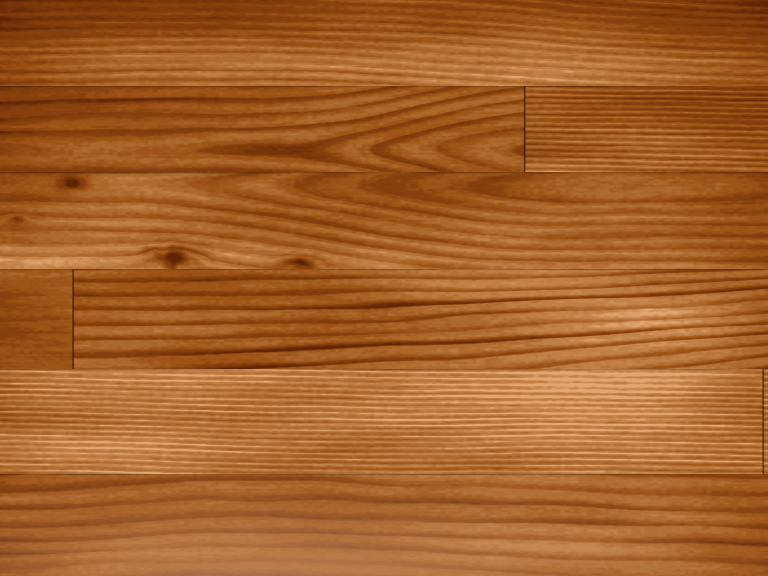
This texture is drawn by a WebGL 2 fragment shader. Its source:

```glsl
#version 300 es
precision highp float;
// Warm varnished wood floor: six rows of butted planks with varied grain and knots.
uniform vec2 u_resolution;
out vec4 outColor;

float hash(vec2 p) {
  p = fract(p * vec2(0.1031, 0.1137));
  p += dot(p, p.yx + 33.33);
  return fract((p.x + p.y) * p.x * 17.3);
}

float noise(vec2 p) {
  vec2 i = floor(p), f = fract(p);
  f = f * f * (3.0 - 2.0 * f);
  return mix(mix(hash(i), hash(i + vec2(1, 0)), f.x),
             mix(hash(i + vec2(0, 1)), hash(i + vec2(1, 1)), f.x), f.y);
}

float fbm(vec2 p) {
  return 0.55 * noise(p) + 0.3 * noise(p * 2.1 + 7.0) + 0.15 * noise(p * 4.3 + 19.0);
}

// Nested arches that open to the right, with tips between x = a and x = b.
float arches(vec2 p, float axis, float a, float b, float tips) {
  float dy = p.y - axis;
  return 42.0 * sqrt(dy * dy + 0.0004) - tips * smoothstep(a, b, p.x);
}

// Varnish colours from burnt line to pale early wood; 0 is deep brown, 1 is pale.
vec3 woodColor(float s) {
  vec3 c = mix(vec3(0.37, 0.14, 0.02), vec3(0.53, 0.25, 0.05), smoothstep(-0.45, 0.05, s));
  c = mix(c, vec3(0.62, 0.33, 0.09), smoothstep(0.05, 0.28, s));
  c = mix(c, vec3(0.68, 0.41, 0.18), smoothstep(0.28, 0.46, s));
  c = mix(c, vec3(0.76, 0.50, 0.27), smoothstep(0.46, 0.66, s));
  return mix(c, vec3(0.89, 0.65, 0.44), smoothstep(0.66, 0.92, s));
}

const float rowEdge[7] = float[7](0.0, 0.149, 0.299, 0.467, 0.641, 0.823, 1.0);
const float jointX[6] = float[6](2.0, 0.911, 2.0, 0.127, 1.325, 2.0);
const vec3 knots[4] = vec3[4](vec3(0.30, 0.447, 1.0), vec3(0.523, 0.458, 0.75),
                              vec3(0.125, 0.319, 0.55), vec3(0.03, 0.382, 0.45));

void main() {
  // Height is one unit, y runs downward
  vec2 p = gl_FragCoord.xy / u_resolution.y;
  p.y = 1.0 - p.y;
  float px = 1.0 / u_resolution.y;

  // Row, plank and distance to the seams
  int row = 0;
  for (int i = 1; i < 6; i++) if (p.y > rowEdge[i]) row = i;
  bool second = p.x > jointX[row];
  float seed = float(row) * 13.0 + (second ? 7.0 : 0.0);
  float seamY = row > 0 ? p.y - rowEdge[row] : 1.0;
  float seamX = abs(p.x - jointX[row]);

  // Knots push the grain aside
  float knotDark = 0.0, push = 0.0;
  for (int i = 0; i < 4 && row == 2; i++) {
    vec2 d = (p - knots[i].xy) / knots[i].z;
    d += 0.012 * (vec2(noise(p * 70.0), noise(p * 60.0 + 9.0)) - 0.5);
    push += 1.2 * knots[i].z * exp(-dot(d * d, vec2(450.0, 1800.0)));
    knotDark += knots[i].z * (0.75 * exp(-dot(d * d, vec2(3500.0, 6000.0)))
              + 0.45 * exp(-dot(d * d, vec2(300.0, 2400.0))));
  }

  // Ring coordinate, dark line strength, pale line strength and tone of each plank
  float ring, dark = 0.5, pale = 0.12, tone = 0.0;
  if (row == 0) {
    ring = 62.0 * (p.y - 0.06 * smoothstep(0.4, 1.4, p.x) * (1.0 - p.y * 2.0));
    dark = 0.26; pale = 0.2; tone = 0.24 * smoothstep(0.04, 0.12, p.y) - 0.03;
  } else if (row == 1 && !second) {
    ring = arches(p, 0.262, 0.5, 0.98, 3.2);
    dark = 0.55; tone = 0.02;
  } else if (row == 1) {
    ring = 96.0 * (p.y - 0.015 * p.x);
    dark = 0.36; pale = 0.3; tone = 0.06;
  } else if (row == 2) {
    ring = arches(p, 0.322, 0.2, 1.0, 3.2) * 1.1 + push;
    dark = 0.3; pale = 0.18;
    tone = 0.4 * smoothstep(0.41, 0.46, p.y) * smoothstep(0.9, 0.2, p.x) - 0.06;
  } else if (row == 3 && !second) {
    ring = 50.0 * p.y;
    dark = 0.1; pale = 0.05; tone = -0.08;
  } else if (row == 3) {
    ring = 38.0 * (p.y + 0.045 * p.x * p.x * (0.4 + 4.0 * (p.y - rowEdge[3])));
    dark = 0.75; pale = 0.06; tone = 0.03;
  } else if (row == 4) {
    ring = 98.0 * (p.y - 0.012 * p.x);
    dark = 0.24; pale = 0.38; tone = 0.13;
  } else {
    ring = 34.0 * (p.y + 0.014 * sin(p.x * 3.5));
    dark = 0.52; pale = 0.08; tone = 0.02;
  }
  ring += 1.2 * (fbm(vec2(p.x * 1.8, p.y * 9.0) + seed) - 0.5)
        + 0.12 * (noise(vec2(p.x * 9.0, p.y * 50.0) + seed) - 0.5);

  // Each ring darkens slowly, then ends in a crisp edge
  float f = fract(ring), id = floor(ring);
  float late = smoothstep(0.25, 0.8, f) * (1.0 - smoothstep(0.82, 1.0, f));
  late *= late * (0.4 + 0.6 * hash(vec2(id, seed))) * (0.5 + 0.8 * noise(vec2(p.x * 4.0, id * 3.7)));
  float early = smoothstep(0.0, 0.2, f) * (1.0 - smoothstep(0.15, 0.55, f));
  early *= 0.2 + noise(vec2(p.x * 5.0, id * 5.3 + seed));

  // Fibres, pores, slow blotches, and lamp light that fades toward the sides
  float fibre = noise(vec2(p.x * 28.0, p.y * 300.0) + seed) - 0.5;
  float pore = noise(vec2(p.x * 130.0, p.y * 240.0)) - 0.5;
  float blotch = 0.65 * fbm(vec2(p.x * 2.4, p.y * 12.0) + seed * 1.7)
               + 0.55 * noise(vec2(p.x * 1.7, p.y * 5.0) + 31.0) - 0.6;
  vec2 c = p - vec2(0.68, 0.58);
  float light = 0.17 - dot(c * c, vec2(0.95, 0.65));
  float shade = 0.42 + tone + light + 0.11 * fibre + 0.13 * pore + 0.95 * blotch;
  vec3 color = woodColor(shade + early * pale - late * dark - knotDark);

  // Broad reflection near the lower edge, then thin worn seams
  vec2 g = (p - vec2(0.52, 1.03)) / vec2(0.6, 0.16);
  color = mix(color, vec3(0.82, 0.61, 0.46), 0.62 * exp(-dot(g, g)));
  float wear = 0.4 * noise(vec2(p.x * 6.0, seed));
  color *= 1.0 - wear * (1.0 - smoothstep(0.0, 0.002 + px, seamY));
  color *= 1.0 - 0.5 * (1.0 - smoothstep(0.0, 0.0012 + px, seamX));
  outColor = vec4(color, 1.0);
}
```
